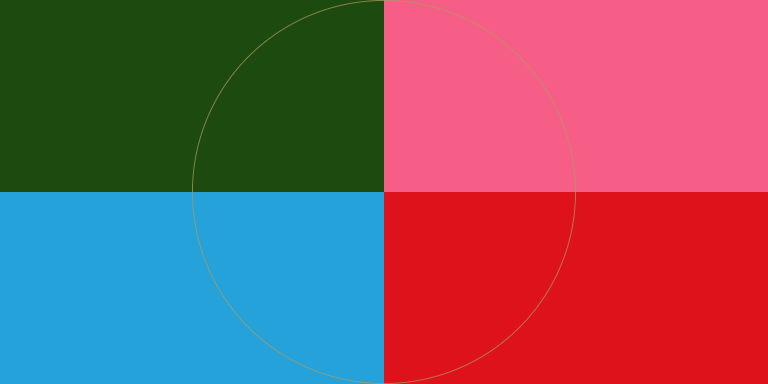
Reproduce this background procedurally as a Shadertoy shader.

```glsl
// Four flat colour quadrants meeting at the centre of the canvas, overlaid by
// a hairline khaki circle as tall as the canvas. Quadrants blend across two
// axis edges; the circle is a distance band, both smoothed over one pixel.

// Coverage of the positive side of a signed distance, one pixel wide.
float coverage(float dist, float pixel) {
    return clamp(dist / pixel + 0.5, 0.0, 1.0);
}

void mainImage(out vec4 fragColor, in vec2 fragCoord) {
    // Centred coordinates: the canvas height is one unit.
    float pixel = 1.0 / iResolution.y;
    vec2 p = (fragCoord - 0.5 * iResolution.xy) * pixel;

    // Quadrants
    vec3 green = vec3(0.11, 0.29, 0.06);
    vec3 pink  = vec3(0.965, 0.37, 0.53);
    vec3 blue  = vec3(0.15, 0.635, 0.86);
    vec3 red   = vec3(0.865, 0.07, 0.10);
    float right = coverage(p.x, pixel);
    float upper = coverage(p.y, pixel);
    vec3 color = mix(mix(blue, red, right), mix(green, pink, right), upper);

    // Hairline circle touching the top and bottom edges
    vec3 khaki = vec3(0.68, 0.60, 0.35);
    float halfWidth = 0.0012;
    float ringDist = abs(length(p) - 0.4988);
    float ring = coverage(halfWidth - ringDist, pixel)
               * min(1.0, 2.0 * halfWidth / pixel);
    color = mix(color, khaki, 0.85 * ring);

    fragColor = vec4(color, 1.0);
}
```
